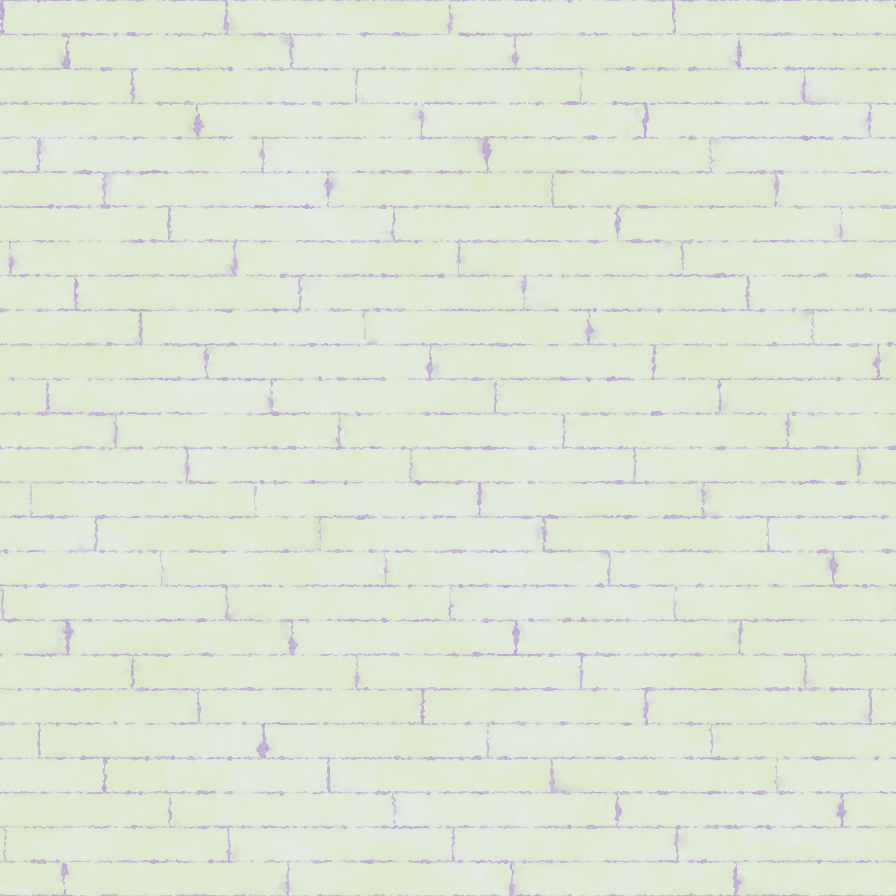
A WebGL 1 fragment shader for this texture:

```glsl
precision highp float;

uniform vec2 u_resolution;

const vec2 GRID = vec2(4.0, 26.0);
const vec3 PALE = vec3(0.888, 0.916, 0.874);
const vec3 GREEN = vec3(0.868, 0.911, 0.785);
const vec3 LILAC = vec3(0.710, 0.615, 0.825);

float hash(vec2 p) {
  vec3 q = fract(vec3(p.xyx) * 0.1031);
  q += dot(q, q.yzx + 33.33);
  return fract((q.x + q.y) * q.z);
}

// Value noise over the unit square, seamless for whole frequencies
float noise(vec2 p, vec2 freq, float seed) {
  vec2 g = p * freq;
  vec2 i = floor(g);
  vec2 f = fract(g);
  f = f * f * (3.0 - 2.0 * f);
  vec2 a = mod(i, freq) + seed;
  vec2 b = mod(i + 1.0, freq) + seed;
  return mix(mix(hash(a), hash(vec2(b.x, a.y)), f.x),
             mix(hash(vec2(a.x, b.y)), hash(b), f.x), f.y);
}

float fbm(vec2 p, vec2 freq, float seed) {
  float sum = 0.0;
  float amp = 0.5;
  for (int k = 0; k < 4; k++) {
    sum += amp * noise(p, freq, seed);
    freq *= 2.0;
    seed += 17.0;
    amp *= 0.5;
  }
  return sum / 0.9375;
}

float stroke(float d, float halfWidth, float aa) {
  return 1.0 - smoothstep(halfWidth - aa, halfWidth + aa, abs(d));
}

float bell(float x, float width) {
  return exp(-x * x / (width * width));
}

// Sideways shift of a course, in bricks
float courseShift(float row) {
  float drift = smoothstep(11.0, 14.0, row) * (1.0 - smoothstep(23.0, 25.0, row));
  return 0.01 + 0.291 * row + 0.055 * drift;
}

// Mottled cloth-like ground, tinted per brick
vec3 ground(vec2 p, vec2 brick) {
  float cloud = fbm(p, vec2(9.0, 12.0), 3.0) - 0.5;
  float weave = noise(p, vec2(50.0, 256.0), 11.0) + noise(p, vec2(256.0, 50.0), 23.0) - 1.0;
  float patches = fbm(p, vec2(30.0, 40.0), 41.0) - 0.5;
  float tint = hash(brick + 5.0) - 0.5;
  float tone = 0.42 + 1.15 * cloud + 0.9 * patches + 0.32 * weave + 0.26 * tint;
  return mix(PALE, GREEN, clamp(tone, -0.1, 1.15));
}

// Thin, broken bed line with small beads of ink
float bedLine(vec2 p, float aa) {
  float line = floor(p.y * GRID.y + 0.5);
  float d = p.y - line / GRID.y;
  vec2 along = vec2(p.x, mod(line, GRID.y) / GRID.y);
  float wobble = noise(along, vec2(300.0, GRID.y), 7.0) - 0.5;
  float body = noise(along, vec2(210.0, GRID.y), 19.0);
  float wear = noise(along, vec2(60.0, GRID.y), 31.0);
  float bead = smoothstep(0.62, 1.0, noise(along, vec2(140.0, GRID.y), 43.0));
  float grain = noise(p, vec2(420.0, 520.0), 53.0);
  float halfWidth = 0.0003 + 0.0007 * body + 0.0003 * wear + 0.0014 * bead
    + 0.0013 * (grain - 0.45);
  float ink = mix(0.4, 0.85, wear) * smoothstep(0.05, 0.55, 0.7 * body + 0.4 * wear);
  ink = max(ink, 0.8 * bead) * mix(0.7, 1.1, grain);
  float halo = 0.09 * bell(d, 0.003) * fbm(p, vec2(60.0, 90.0), 61.0);
  return max(ink * stroke(d + 0.0014 * wobble, halfWidth, aa), halo);
}

// Upright joint with a blot, a mottled stain and a smudged corner
float joint(vec2 p, float dx, float t, vec2 id, float aa) {
  float strength = hash(id + 71.0);
  float blotSize = hash(id + 83.0);
  float blotAt = mix(0.25, 0.8, hash(id + 97.0));
  float wobble = noise(p, vec2(150.0, 290.0), 13.0) - 0.5;
  float grain = noise(p, vec2(400.0, 340.0), 29.0);
  float cloud = fbm(p, vec2(110.0), 37.0);
  float mottle = smoothstep(0.3, 0.7, cloud);
  float blot = blotSize * blotSize * bell(t - blotAt, 0.19);
  float halfWidth = 0.0006 + 0.0009 * strength + 0.002 * (grain - 0.45)
    + 0.0058 * blot * (0.25 + 0.75 * mottle);
  float ink = mix(0.5, 0.9, max(strength, blotSize)) * mix(0.65, 1.0, grain);
  float core = ink * stroke(dx + 0.003 * wobble, halfWidth, aa + 0.0006 * blot);

  float side = hash(id + 113.0) < 0.5 ? -1.0 : 1.0;
  float edge = (hash(id + 127.0) < 0.5 ? t : 1.0 - t) / GRID.y;
  float reach = side * dx;
  float stain = 0.45 * blotSize * mottle * bell(reach - 0.002, 0.008) * bell(t - blotAt, 0.28);
  float fade = smoothstep(-0.002, 0.002, reach) * exp(-max(reach, 0.0) / 0.022);
  float amount = 0.85 * smoothstep(0.4, 1.0, hash(id + 139.0));
  float smudge = amount * fade * exp(-edge / 0.005) * mottle;
  return max(core, 1.0 - (1.0 - stain) * (1.0 - smudge));
}

void main() {
  vec2 p = gl_FragCoord.xy / u_resolution;
  p.y = 1.0 - p.y;
  float aa = 0.5 / min(u_resolution.x, u_resolution.y);

  float row = floor(p.y * GRID.y);
  float t = fract(p.y * GRID.y);
  float x = p.x * GRID.x - courseShift(row);
  float nearest = floor(x + 0.5);
  vec2 brick = vec2(mod(floor(x), GRID.x), row);
  vec2 jointId = vec2(mod(nearest, GRID.x), row);

  float upright = joint(p, (x - nearest) / GRID.x, t, jointId, aa);
  float ink = max(bedLine(p, aa), upright);
  gl_FragColor = vec4(mix(ground(p, brick), LILAC, ink), 1.0);
}
```
